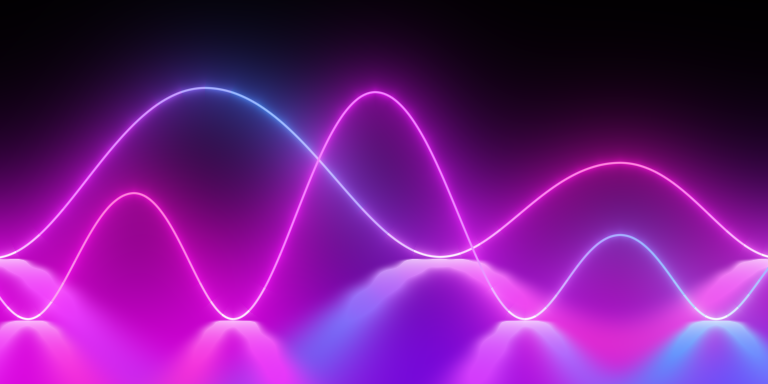
Reproduce this background procedurally as a Shadertoy shader.

```glsl
// Two neon wave strands standing on a glossy floor in magenta haze.
// Each strand eases between crests and troughs; one march along it gathers
// its soft halo and a mirror image that blurs with depth below the floor.

const vec3 MAGENTA = vec3(0.92, 0.03, 1.0);
const vec3 AZURE = vec3(0.12, 0.48, 1.0);
const vec3 HOT_PINK = vec3(1.0, 0.02, 0.66);
const vec3 HAZE = vec3(0.82, 0.0, 0.84);
const vec3 VIOLET = vec3(0.40, 0.02, 0.84);
const float RIGHT_END = 2.03;
const int STEPS = 9;

float bump(float x, float centre, float width) {
    float t = (x - centre) / width;
    return exp(-t * t);
}

vec3 screenBlend(vec3 base, vec3 light) {
    light = clamp(light, 0.0, 1.0);
    return base + light - base * light;
}

float segmentDistance(vec2 p, vec2 a, vec2 b) {
    vec2 ab = b - a;
    float t = clamp(dot(p - a, ab) / dot(ab, ab), 0.0, 1.0);
    return length(p - a - ab * t);
}

// Cosine easing between two extrema, with slightly full crests
float easedHeight(vec2 a, vec2 b, float t) {
    float u = 0.5 - 0.5 * cos(3.14159 * t);
    float bias = 0.2 * u * (1.0 - u) * abs(b.y - a.y);
    return mix(a.y, b.y, u) + bias;
}

// Distance to the smooth wave, accurate close to it
float waveDistance(vec2 p, vec2 keys[9]) {
    vec2 a = keys[0], b = keys[1];
    for (int i = 1; i < 8; i++) {
        if (p.x >= keys[i].x) {
            a = keys[i];
            b = keys[i + 1];
        }
    }
    float t = (p.x - a.x) / (b.x - a.x);
    float e = 0.005;
    float height = easedHeight(a, b, t);
    float slope = (easedHeight(a, b, t + e) - height) / (e * (b.x - a.x));
    return abs(p.y - height) / sqrt(1.0 + slope * slope);
}

// blue holds the centre and width of the azure stretch
vec3 strandColor(float x, vec2 blue, float pinkCentre) {
    vec3 color = mix(MAGENTA, HOT_PINK, 0.85 * bump(x, pinkCentre, 0.24));
    return mix(color, AZURE, bump(x, blue.x, blue.y));
}

// Adds one strand, its halo and its floor reflection to the base colour
vec3 addStrand(vec3 base, vec2 p, vec2 keys[9], float floorY,
               vec2 blue, float pinkCentre, float pixel) {
    float depth = max(floorY - p.y, 0.0);
    float blur = 0.016 + 0.36 * depth;
    float haloRadius = 0.085;
    vec2 mirrored = vec2(p.x, 2.0 * floorY - p.y);
    vec3 halo = vec3(0.0);
    vec4 reflection = vec4(0.0);
    float nearest = 10.0;
    vec2 nearestPoint = vec2(0.0);

    for (int k = 0; k < 8; k++) {
        vec2 start = keys[k], end = keys[k + 1];
        if (start.x > RIGHT_END) break;
        vec2 a = start;
        for (int i = 1; i <= STEPS; i++) {
            float t = float(i) / float(STEPS);
            vec2 b = vec2(mix(start.x, end.x, t), easedHeight(start, end, t));
            vec3 color = strandColor(0.5 * (a.x + b.x), blue, pinkCentre);
            float span = length(b - a);
            float d = segmentDistance(p, a, b);
            halo += color * exp(-d / haloRadius) * span;
            if (depth > 0.0) {
                float m = segmentDistance(mirrored, a, b) / blur;
                reflection += vec4(color, 1.0) * exp(-m * m) * span;
            }
            if (d < nearest) {
                nearest = d;
                nearestPoint = 0.5 * (a + b);
            }
            a = b;
        }
    }
    halo /= 2.0 * haloRadius;

    // Blurred mirror image, white-hot close to the contact points
    float strength = reflection.a / (1.77 * blur);
    vec3 tint = reflection.rgb / max(reflection.a, 1e-5);
    tint = mix(tint, vec3(1.0), 0.16 + 0.65 * exp(-depth / 0.045));
    float fade = smoothstep(0.0, 0.01, depth) * exp(-2.0 * depth);
    vec3 result = mix(base, tint, clamp(0.72 * strength * fade, 0.0, 0.9));

    // Wide halo, tight halo and bright core
    vec3 color = strandColor(nearestPoint.x, blue, pinkCentre);
    float contact = exp(-max(nearestPoint.y - floorY, 0.0) / 0.05);
    result = screenBlend(result, halo * 0.32);
    vec3 tight = mix(color, vec3(1.0), 0.45 * contact);
    result = screenBlend(result, tight * 0.7 * exp(-nearest / 0.011));
    float core = 1.0 - smoothstep(0.0005, 0.0032 + 0.6 * pixel, waveDistance(p, keys));
    return mix(result, mix(color, vec3(1.0), 0.5 + 0.5 * contact), core);
}

// Glow rising from the floor, violet in the middle and blue at lower right
vec3 ambient(vec2 p) {
    float violet = max(0.9 * bump(p.x, 1.1, 0.34), 0.6 * smoothstep(0.3, 0.7, p.y));
    vec3 color = mix(HAZE, VIOLET, violet);
    float corner = bump(p.x, 1.9, 0.3) * bump(p.y, 0.0, 0.17);
    color = mix(color, vec3(0.30, 0.34, 1.0), 0.8 * corner);
    return color * bump(p.y, 0.0, 0.42);
}

void mainImage(out vec4 fragColor, in vec2 fragCoord) {
    vec2 p = fragCoord / iResolution.xy * vec2(2.0, 1.0);
    float pixel = 1.0 / iResolution.y;
    vec2 backKeys[9] = vec2[9](vec2(-0.6, 0.7), vec2(-0.02, 0.328),
        vec2(0.534, 0.771), vec2(1.146, 0.331), vec2(1.615, 0.576),
        vec2(2.03, 0.328), vec2(2.5, 0.6), vec2(3.0, 0.33), vec2(3.5, 0.6));
    vec2 frontKeys[9] = vec2[9](vec2(-0.17, 0.4), vec2(0.073, 0.169),
        vec2(0.349, 0.497), vec2(0.607, 0.169), vec2(0.977, 0.76),
        vec2(1.367, 0.169), vec2(1.615, 0.388), vec2(1.865, 0.169), vec2(2.12, 0.39));
    // Strands from back to front
    vec3 color = ambient(p);
    color = addStrand(color, p, backKeys, 0.329, vec2(0.72, 0.32), 1.6, pixel);
    color = addStrand(color, p, frontKeys, 0.169, vec2(1.82, 0.40), 0.35, pixel);
    fragColor = vec4(color, 1.0);
}
```
